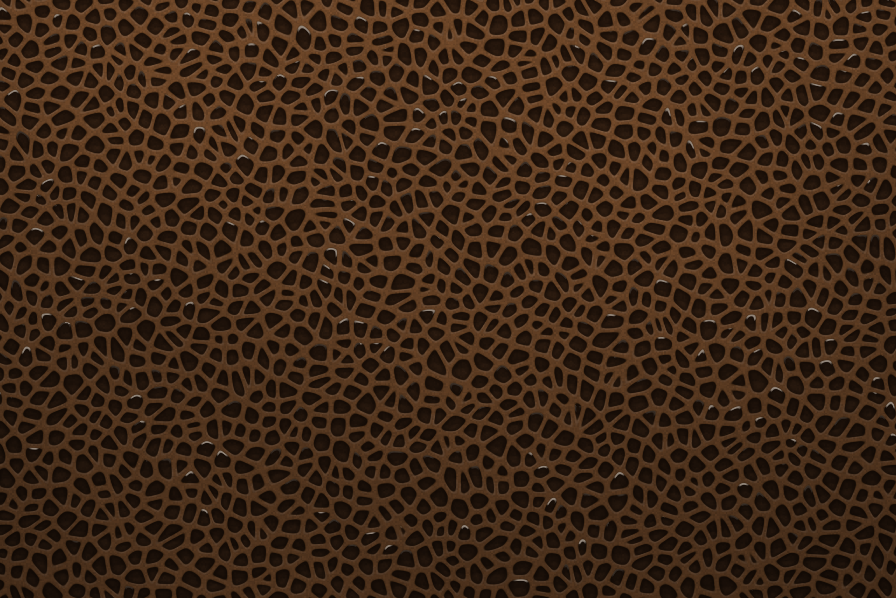
A Shadertoy shader for this texture:

```glsl
// Brown embossed leather: rounded dark pits between raised, softly lit walls.

const float ROWS = 34.0;          // pits along the canvas height
const float TILT = 0.42;          // rotation of the cell lattice, radians
const float JITTER = 0.80;        // irregularity of pit positions
const float ROUNDING = 13.0;      // higher gives sharper pit corners
const float WALL = 0.105;         // smallest half width of a wall, in cells
const float WALL_VARIATION = 0.06;
const float GRAIN = 0.10;         // strength of the fine surface grain
const float GLINT_SHARE = 0.07;   // share of pits with a bright glint

const vec3 PIT_DARK = vec3(0.09, 0.05, 0.025);
const vec3 PIT_FLOOR = vec3(0.17, 0.105, 0.06);
const vec3 WALL_SLOPE = vec3(0.28, 0.175, 0.085);
const vec3 WALL_TOP = vec3(0.38, 0.245, 0.14);
const vec3 RIM_LIGHT = vec3(0.44, 0.325, 0.24);
const vec3 GLINT = vec3(0.68, 0.63, 0.58);

vec2 hash2(vec2 p) {
    vec3 q = fract(vec3(p.xyx) * vec3(0.1031, 0.1030, 0.0973));
    q += dot(q, q.yzx + 33.33);
    return fract((q.xx + q.yz) * q.zy);
}

vec2 site(vec2 cell) {
    return cell + 0.5 + JITTER * (hash2(cell) - 0.5);
}

// Slow variation from layered sines, about -1 to 1.
float waves(vec2 p) {
    return (sin(p.x * 1.3 + 2.0 * sin(p.y * 0.7))
          + sin(p.y * 1.7 + 1.6 * sin(p.x * 0.9 + 1.0))
          + sin((p.x + p.y) * 2.3 + 4.0)) / 3.0;
}

// Nearest cell id in xy, rounded distance to its border in z.
vec3 pitCells(vec2 p, out vec2 fromCentre) {
    vec2 base = floor(p), id = base;
    float nearest = 1e3;
    for (int y = -1; y <= 1; y++)
    for (int x = -1; x <= 1; x++) {
        vec2 cell = base + vec2(x, y);
        vec2 d = p - site(cell);
        if (dot(d, d) < nearest) {
            nearest = dot(d, d);
            id = cell;
            fromCentre = d;
        }
    }
    // A soft minimum over all borders rounds the corners of the pit.
    vec2 centre = site(id);
    float sum = 0.0;
    for (int y = -2; y <= 2; y++)
    for (int x = -2; x <= 2; x++) {
        if (x == 0 && y == 0) continue;
        vec2 other = site(id + vec2(x, y)) - centre;
        float span = max(length(other), 1e-3);
        float border = 0.5 * span - dot(fromCentre, other) / span;
        sum += exp(-ROUNDING * border);
    }
    return vec3(id, -log(sum) / ROUNDING);
}

void mainImage(out vec4 fragColor, in vec2 fragCoord) {
    vec2 uv = fragCoord / iResolution.xy;
    vec2 pos = fragCoord / iResolution.y;
    float pixel = ROWS / iResolution.y;

    // Tilted, gently warped lattice
    float c = cos(TILT), s = sin(TILT);
    vec2 p = mat2(c, s, -s, c) * pos * ROWS + 40.0;
    p += 0.22 * sin(p.yx * 0.9 + 1.5 * sin(p * 0.37));

    vec2 fromCentre;
    vec3 cell = pitCells(p, fromCentre);
    vec2 chance = hash2(cell.xy + 71.0);
    float depth = cell.z - WALL - WALL_VARIATION * chance.x;
    float edge = max(0.6 * pixel, 0.035);
    float pit = smoothstep(-edge, edge, depth);

    // Turn the offset back upright; light comes from above
    vec2 upright = mat2(c, -s, s, c) * fromCentre;
    float up = upright.y / (length(upright) + 0.05);

    // Raised walls, with a lit lip below each pit
    float ridge = smoothstep(0.03, -0.09, depth);
    vec3 wall = mix(WALL_SLOPE, WALL_TOP, ridge);
    float lip = smoothstep(0.09, 0.0, abs(depth + 0.045));
    wall = mix(wall, RIM_LIGHT, 0.65 * lip * smoothstep(0.1, 0.9, -up));

    // Pit floor, shaded under the upper wall
    float floorLight = smoothstep(0.02, 0.25, depth) * 0.45
                     + 0.5 * smoothstep(0.2, -0.9, up);
    vec3 hollow = mix(PIT_DARK, PIT_FLOOR, clamp(floorLight, 0.0, 1.0));
    vec3 color = mix(wall, hollow, pit);

    // Fine grain
    vec2 grain = hash2(floor(pos * 342.0) + 9.0);
    color *= 1.0 + GRAIN * (grain.x + grain.y - 1.0);

    // Light falls off downward and toward the sides
    float light = mix(0.80, 1.13, smoothstep(0.0, 0.9, uv.y));
    light *= 1.0 - 0.5 * pow(abs(uv.x - 0.5), 2.0);
    light *= 1.0 + 0.05 * waves(pos * 4.0);
    color *= light;

    // Clustered glints along the upper edge of some pits
    float cluster = max(0.0, 1.0 + 1.6 * waves(pos * 6.0 + 3.0));
    float share = GLINT_SHARE * cluster * mix(0.4, 1.5, uv.y);
    float shiny = step(chance.y, share) + 0.25 * step(chance.y, 3.0 * share);
    float arc = smoothstep(0.075, 0.015, abs(depth - 0.03));
    arc *= smoothstep(0.6, 0.85, up);
    color = mix(color, GLINT, 0.8 * arc * min(shiny, 1.0));

    fragColor = vec4(color, 1.0);
}
```
